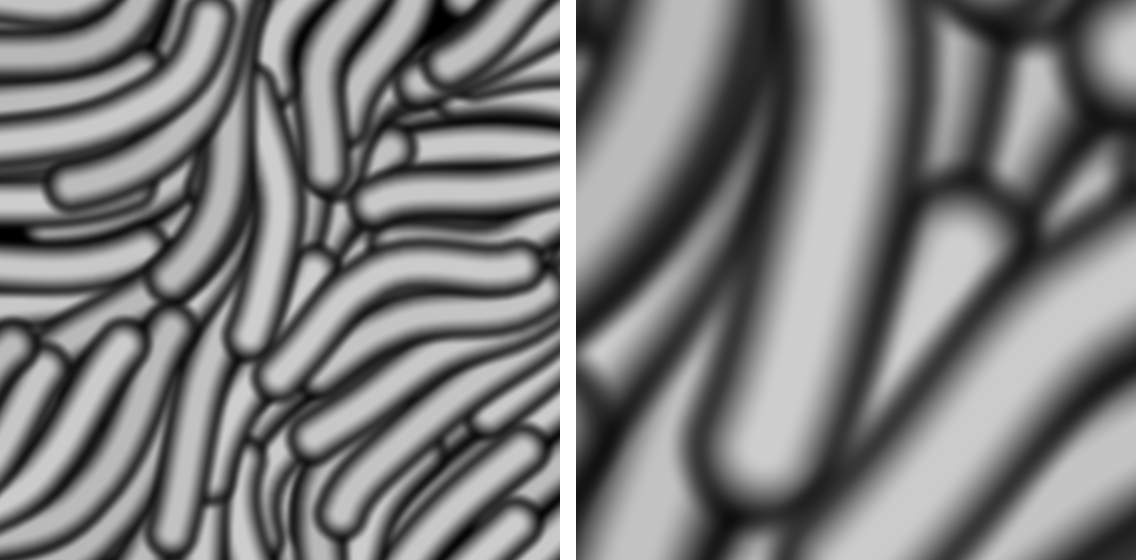
Left, the full canvas; right, a detail of the centre.
Give the GLSL for this pattern, as a Shadertoy shader.

```glsl
const float SPACING = 0.088;

float hash(vec2 p) {
    vec3 q = fract(p.xyx * vec3(0.1031, 0.1030, 0.0973));
    q += dot(q, q.yzx + 33.33);
    return fract((q.x + q.y) * q.z);
}

float noise(vec2 p) {
    vec2 i = floor(p), f = p - i;
    f = f * f * f * (f * (f * 6.0 - 15.0) + 10.0);
    return mix(mix(hash(i), hash(i + vec2(1, 0)), f.x),
               mix(hash(i + vec2(0, 1)), hash(i + 1.0), f.x), f.y);
}

// Smooth direction field: steep in the middle, flatter at the sides
vec2 flow(vec2 p) {
    float x = (p.x - 0.45) / 0.22;
    float angle = 0.55 + 0.9 * exp(-x * x);
    angle += 1.7 * (noise(p * 3.8 + 20.0) - 0.5);
    return vec2(cos(angle), sin(angle));
}

float segmentDistance(vec2 p, vec2 a, vec2 b) {
    vec2 ab = b - a;
    return length(p - a - ab * clamp(dot(p - a, ab) / dot(ab, ab), 0.0, 1.0));
}

// Distance to the flow line that leaves the seed, for a signed reach
float flowLineDistance(vec2 p, vec2 seed, float reach) {
    float dist = 1.0;
    for (int i = 0; i < 10; i++) {
        vec2 next = seed + flow(seed) * reach / 10.0;
        dist = min(dist, segmentDistance(p, seed, next));
        seed = next;
    }
    return dist;
}

void mainImage(out vec4 fragColor, in vec2 fragCoord) {
    vec2 p = fragCoord / iResolution.y;
    float shade = 0.0;

    // Bundles of four strands that start side by side, painted in turn
    for (int k = 0; k < 96; k++) {
        float bundle = float(k / 4);
        vec2 center = fract(bundle * vec2(0.7549, 0.5698) + 0.3) * 1.3 - 0.15;
        vec2 axis = flow(center);
        float offset = (float(k % 4) - 1.5) * SPACING;
        vec2 seed = center + vec2(-axis.y, axis.x) * offset;
        if (distance(p, seed) > 0.43) continue;

        // Each strand has its own reach both ways
        vec2 id = vec2(k, 7);
        float front = mix(0.14, 0.36, hash(id));
        float back = mix(0.14, 0.36, hash(id + 51.0));
        float dist = min(flowLineDistance(p, seed, front),
                         flowLineDistance(p, seed, -back));

        // Soft light core inside a dark, fading rim
        float tone = mix(0.72, 0.81, hash(id + 93.0));
        float body = tone * (1.0 - smoothstep(0.007, 0.052, dist));
        float cover = 1.0 - smoothstep(0.034, 0.060, dist);
        shade = mix(shade, body, cover);
    }
    fragColor = vec4(vec3(shade), 1.0);
}
```
